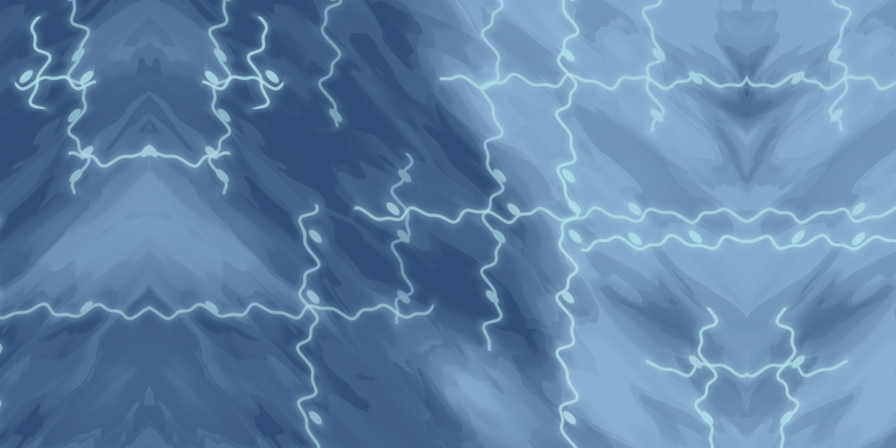
This texture is drawn by a Shadertoy shader. Its source:

```glsl
const vec3 DEEP_BLUE = vec3(0.19, 0.31, 0.47);
const vec3 PALE_BLUE = vec3(0.51, 0.66, 0.80);
const vec3 VEIN_COLOR = vec3(0.69, 0.88, 0.92);
const float LEFT_FOLD = 0.333;
const float RIGHT_FOLD = 1.667;
const vec2 STREAK_DIR = vec2(0.69, -0.724);
const float STREAK_WARP = 0.30;
const float VEIN_PERIOD = 0.135;
const float VEIN_SWING = 0.017;
const float VEIN_LEAN = 0.40;
const float VEIN_RADIUS = 0.0034;
const float GLOW_RADIUS = 0.013;
const float TAU = 6.2831853;

// Tone patches: centre x, centre y, radius, brightness change
const vec4 PATCHES[11] = vec4[11](
    vec4(0.333, 0.52, 0.17, 0.64), vec4(0.56, 0.43, 0.11, 0.36),
    vec4(0.333, 0.92, 0.15, 0.30), vec4(0.36, 0.14, 0.16, 0.30),
    vec4(1.03, 0.17, 0.10, 0.60), vec4(1.15, 0.04, 0.12, 0.50),
    vec4(1.30, 0.14, 0.11, 0.30), vec4(1.45, 0.31, 0.10, -0.55),
    vec4(1.667, 0.78, 0.075, -0.78), vec4(1.667, 0.62, 0.045, -0.40),
    vec4(1.62, 0.20, 0.09, -0.30));

// Veins: position across, start, end, strength
const vec4 UPRIGHT[9] = vec4[9](
    vec4(0.490, 0.57, 1.10, 0.80), vec4(0.578, 0.76, 0.96, 1.00),
    vec4(0.737, 0.72, 1.10, 0.65), vec4(0.688, -0.10, 0.54, 0.80),
    vec4(0.898, 0.28, 0.655, 0.60), vec4(1.099, 0.22, 1.10, 0.80),
    vec4(1.266, -0.10, 1.10, 1.00), vec4(1.458, 0.71, 1.10, 0.80),
    vec4(1.576, -0.10, 0.31, 1.00));
const vec4 LEVEL[7] = vec4[7](
    vec4(0.818, 0.455, 0.63, 1.00), vec4(0.646, 0.25, 0.51, 0.90),
    vec4(0.305, 0.25, 0.965, 0.75), vec4(0.520, 0.795, 1.75, 0.90),
    vec4(0.818, 0.985, 1.75, 0.90), vec4(0.458, 1.30, 1.75, 1.00),
    vec4(0.177, 1.445, 1.75, 0.95));

float hash(vec2 p) {
    vec3 q = fract(vec3(p.xyx) * 0.1031);
    q += dot(q, q.yzx + 33.33);
    return fract((q.x + q.y) * q.z);
}

float noise(vec2 p) {
    vec2 cell = floor(p), f = fract(p);
    f = f * f * (3.0 - 2.0 * f);
    float low = mix(hash(cell), hash(cell + vec2(1, 0)), f.x);
    float high = mix(hash(cell + vec2(0, 1)), hash(cell + vec2(1, 1)), f.x);
    return mix(low, high, f.y);
}

float fbm(vec2 p) {
    float sum = 0.0, gain = 0.5;
    for (int i = 0; i < 4; i++) {
        sum += gain * noise(p);
        p = mat2(1.6, 0.5, -0.5, 1.6) * p + 17.3;
        gain *= 0.5;
    }
    return sum / 0.9375;
}

// Components along and across the diagonal grain
vec2 grain(vec2 p) {
    return vec2(dot(p, STREAK_DIR), dot(p, vec2(-STREAK_DIR.y, STREAK_DIR.x)));
}

float backgroundTone(vec2 p) {
    vec2 g = grain(p);
    float jag = fbm(g * vec2(4.0, 15.0) + 20.0) - 0.5;
    vec2 w = p + STREAK_DIR * jag * STREAK_WARP;
    float border = 0.95 + 0.38 * (1.0 - w.y);
    float tone = mix(0.09, 0.91, smoothstep(-0.09, 0.10, w.x - border));
    for (int i = 0; i < 11; i++) {
        vec4 patchShape = PATCHES[i];
        vec2 d = grain(w - patchShape.xy) / (patchShape.z * vec2(1.3, 0.8));
        tone += patchShape.w * exp(-dot(d, d));
    }
    // Soft streaks and crisp overlapping washes
    float wash = fbm(g * vec2(5.0, 13.0) + jag * 2.0 + 51.0);
    tone += 0.28 * (fbm(g * vec2(6.0, 26.0) + 40.0) - 0.5);
    tone += 0.12 * (smoothstep(0.53, 0.56, wash) - smoothstep(0.44, 0.41, wash));
    float steps = tone * 5.0;
    float terrace = (floor(steps) + smoothstep(0.35, 0.65, fract(steps))) / 5.0;
    return clamp(mix(tone, terrace, 0.45), 0.0, 1.08);
}

// p.x runs across the vein, p.y along it
float vein(vec2 p, vec4 v, float seed, float swing) {
    float across = p.x - v.x;
    float k = TAU / VEIN_PERIOD;
    float phase = (p.y + VEIN_LEAN * across) * k + seed * 2.4;
    float wave = swing * (sin(phase) + 0.4 * sin(2.3 * phase + seed));
    float slope = swing * k * (cos(phase) + 0.92 * cos(2.3 * phase + seed));
    vec2 gradient = vec2(1.0 - VEIN_LEAN * slope, -slope);
    float d = abs(across - wave) / max(length(gradient), 0.6);
    float beyond = max(0.0, max(v.y - p.y, p.y - v.z));
    d = length(vec2(d, beyond));

    // Tilted droplets beside some of the bends
    float cell = floor(p.y / VEIN_PERIOD);
    float chance = hash(vec2(cell, seed + 3.0));
    vec2 drop = vec2(across - 0.036 * (chance - 0.5), p.y - (cell + 0.5) * VEIN_PERIOD);
    drop = grain(drop) / vec2(1.8, 0.85);
    float dropDistance = length(drop) - 0.007;
    if (chance > 0.45 && beyond <= 0.0) d = min(d, max(dropDistance, 0.0));

    float pixel = 1.0 / iResolution.y;
    float core = 1.0 - smoothstep(VEIN_RADIUS - pixel, VEIN_RADIUS + pixel, d);
    float glow = exp(-d * d / (GLOW_RADIUS * GLOW_RADIUS));
    return v.w * (0.62 * core + 0.24 * glow);
}

void mainImage(out vec4 fragColor, in vec2 fragCoord) {
    vec2 p = fragCoord / iResolution.xy * vec2(2.0, 1.0);
    // Mirror the two outer panels
    p.x = LEFT_FOLD + abs(p.x - LEFT_FOLD);
    p.x = RIGHT_FOLD - abs(p.x - RIGHT_FOLD);

    vec3 color = mix(DEEP_BLUE, PALE_BLUE, backgroundTone(p));
    float clear = 1.0;
    for (int i = 0; i < 9; i++)
        clear *= 1.0 - vein(p, UPRIGHT[i], float(i), VEIN_SWING);
    for (int i = 0; i < 7; i++)
        clear *= 1.0 - vein(p.yx, LEVEL[i], float(i) + 11.0, VEIN_SWING * 0.7);
    color = mix(color, VEIN_COLOR, 1.0 - clear);
    fragColor = vec4(color, 1.0);
}
```
